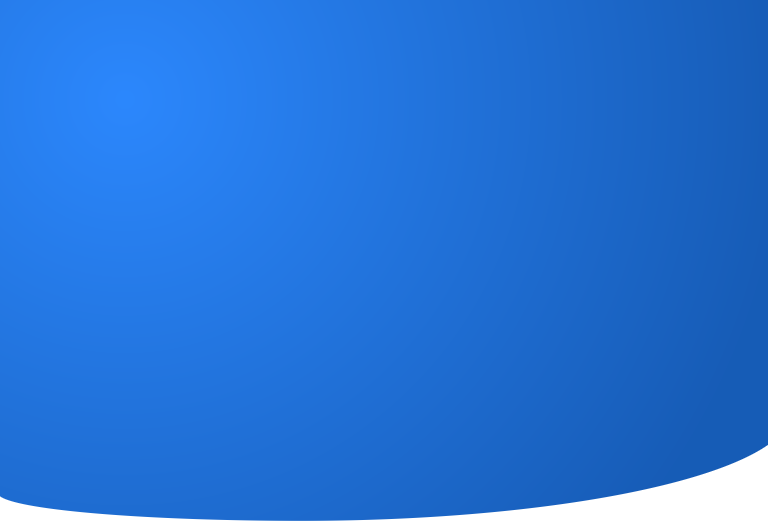
Reproduce this background procedurally as a Shadertoy shader.

```glsl
const vec3 GLOW_COLOR  = vec3(0.170, 0.530, 0.990);
const vec3 SHADE_COLOR = vec3(0.088, 0.360, 0.715);
const vec3 PAGE_COLOR  = vec3(1.0);

// Positions and radii are fractions of the canvas
const vec2  GLOW_CENTER  = vec2(0.163, 0.810);
const float GLOW_RADIUS  = 1.26;                 // in canvas heights
const vec2  LOWEST_POINT = vec2(0.393, 0.006);   // where both arcs meet
const vec2  LEFT_RADII   = vec2(0.396, 0.0535);
const vec2  RIGHT_RADII  = vec2(0.638, 0.2095);

// Approximate distance in pixels below the curved lower edge
float panelDistance(vec2 uv) {
    vec2 radii = uv.x < LOWEST_POINT.x ? LEFT_RADII : RIGHT_RADII;
    vec2 center = LOWEST_POINT + vec2(0.0, radii.y);
    vec2 q = (uv - center) / radii;
    q.y = min(q.y, 0.0);
    float len = length(q);
    float slope = length(q / (radii * iResolution.xy));
    return (len - 1.0) * len / max(slope, 1e-6);
}

vec3 panelColor(vec2 uv) {
    vec2 aspect = vec2(iResolution.x / iResolution.y, 1.0);
    float t = length((uv - GLOW_CENTER) * aspect) / GLOW_RADIUS;
    return mix(GLOW_COLOR, SHADE_COLOR, clamp(t, 0.0, 1.0));
}

void mainImage(out vec4 fragColor, in vec2 fragCoord) {
    vec2 uv = fragCoord / iResolution.xy;

    // Radial glow on the panel, page below its edge
    float pageMask = clamp(0.5 + panelDistance(uv), 0.0, 1.0);
    fragColor = vec4(mix(panelColor(uv), PAGE_COLOR, pageMask), 1.0);
}
```
